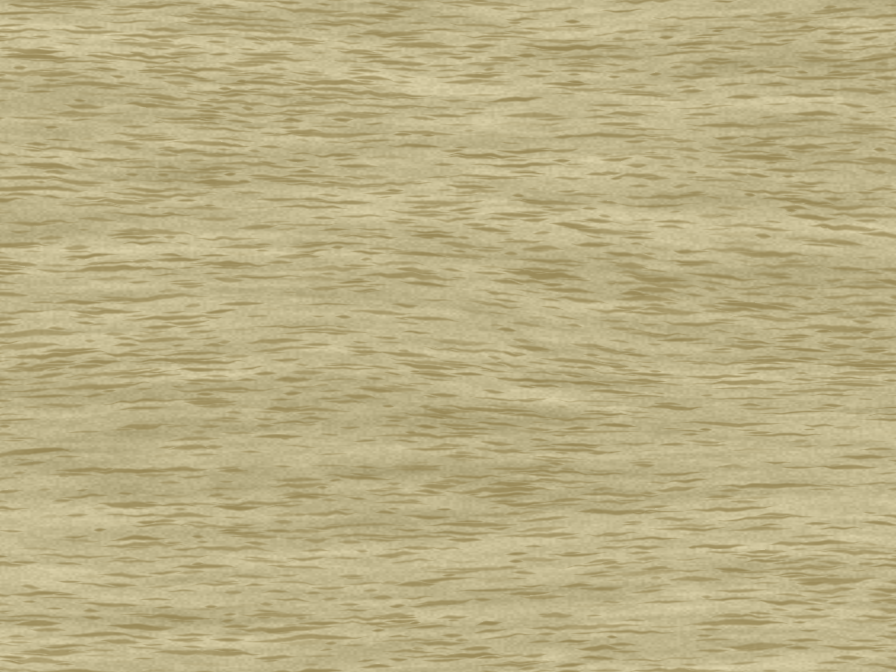
Give the GLSL for this texture, as a Shadertoy shader.

```glsl
// Pale oak veneer: soft horizontal streaks crossed by short dark tapered pores.
#define PALE_WOOD vec3(0.795, 0.755, 0.595)
#define SHADE_WOOD vec3(0.675, 0.635, 0.470)
#define PORE_BROWN vec3(0.565, 0.495, 0.290)
#define PORE_DENSITY 0.46
#define PORE_STRENGTH 0.80
#define EDGE_SOFTNESS 0.0021
#define STREAK_CONTRAST 0.70
#define FIBRE_CONTRAST 0.60
#define GRAIN_CONTRAST 0.55
#define WAVINESS 1.0

float hash(vec2 p) {
    vec3 q = fract(vec3(p.xyx) * 0.1031);
    q += dot(q, q.yzx + 33.33);
    return fract((q.x + q.y) * q.z);
}

// Smooth value noise in 0..1
float noise(vec2 p) {
    vec2 cell = floor(p), f = fract(p);
    f = f * f * (3.0 - 2.0 * f);
    float low = mix(hash(cell), hash(cell + vec2(1, 0)), f.x);
    float high = mix(hash(cell + vec2(0, 1)), hash(cell + 1.0), f.x);
    return mix(low, high, f.y);
}

// Layered sines bend the fibres; a soft step tilts those near the middle
vec2 bendFibres(vec2 p) {
    float bend = 0.010 * sin(2.3 * p.x + 5.0 * p.y + 1.0)
               + 0.005 * sin(5.1 * p.x - 9.0 * p.y)
               + 0.0016 * sin(19.0 * p.x + 31.0 * p.y)
               + 0.0009 * sin(43.0 * p.x - 57.0 * p.y);
    float middle = (p.y - 0.5) / 0.13;
    bend += 0.032 * exp(-middle * middle) * smoothstep(0.45, 1.0, p.x);
    return p + vec2(0.0, WAVINESS * bend);
}

// One tapered dash per cell, in rows shifted at random
float pores(vec2 p, vec2 cellSize, float density, float seed) {
    vec2 q = p / cellSize;
    q.x += 19.0 * hash(vec2(floor(q.y), seed));
    vec2 cell = floor(q) + 37.0 * seed, f = fract(q);

    float halfLength = mix(0.16, 0.49, hash(cell + 11.3));
    float centre = mix(halfLength, 1.0 - halfLength, hash(cell + 23.7));
    float along = (f.x - centre) / halfLength;

    float height = 0.5 + 0.34 * (hash(cell + 41.1) - 0.5);
    float ragged = 0.24 * (noise(vec2(q.x * cellSize.x * 60.0, cell.y)) - 0.5);
    float halfWidth = cellSize.y * mix(0.09, 0.27, hash(cell + 57.9));
    halfWidth = mix(halfWidth, -EDGE_SOFTNESS, along * along);

    float d = abs(f.y - height - ragged) * cellSize.y - halfWidth;
    float edge = max(EDGE_SOFTNESS, 0.7 / iResolution.y);
    float chance = hash(cell + 71.5);
    float present = smoothstep(chance - 0.08, chance + 0.08, density);
    return present * (1.0 - smoothstep(-edge, edge, d));
}

void mainImage(out vec4 fragColor, in vec2 fragCoord) {
    vec2 p = fragCoord / iResolution.y;
    vec2 wood = bendFibres(p);

    // Ground tone: broad bands, streaks, fibres and fine grain
    float tone = 0.60
        + 0.30 * (noise(wood * vec2(1.5, 6.0) + 3.0) - 0.5)
        + STREAK_CONTRAST * (noise(wood * vec2(3.5, 34.0) + 17.0) - 0.5)
        + FIBRE_CONTRAST * (noise(wood * vec2(11.0, 125.0) + 29.0) - 0.5)
        + GRAIN_CONTRAST * (noise(p * vec2(210.0, 330.0)) - 0.5);

    // Pores gather in clumps and crowd together towards the top
    float clumps = noise(wood * vec2(2.6, 15.0) + 51.0) - 0.5;
    float density = PORE_DENSITY + 0.55 * clumps
                  + 0.18 * smoothstep(0.60, 0.95, p.y);

    float dark = 0.0, light = 0.0;
    for (int i = 0; i < 4; i++) {
        float k = float(i);
        vec2 size = vec2(0.065 + 0.048 * k, 0.0095 + 0.0021 * k);
        vec2 shift = vec2(0.31, 0.0037) * k;
        float depth = mix(0.55, 1.0, noise(wood * vec2(14.0, 70.0) + 9.0 * k));
        dark = max(dark, depth * pores(wood + shift, size, density, k + 1.0));
        light = max(light, pores(wood - shift, size, 0.26, k + 7.0));
    }

    vec3 color = mix(SHADE_WOOD, PALE_WOOD, tone + 0.25 * light);
    color = mix(color, PORE_BROWN, PORE_STRENGTH * dark);
    fragColor = vec4(clamp(color, 0.0, 1.0), 1.0);
}
```
